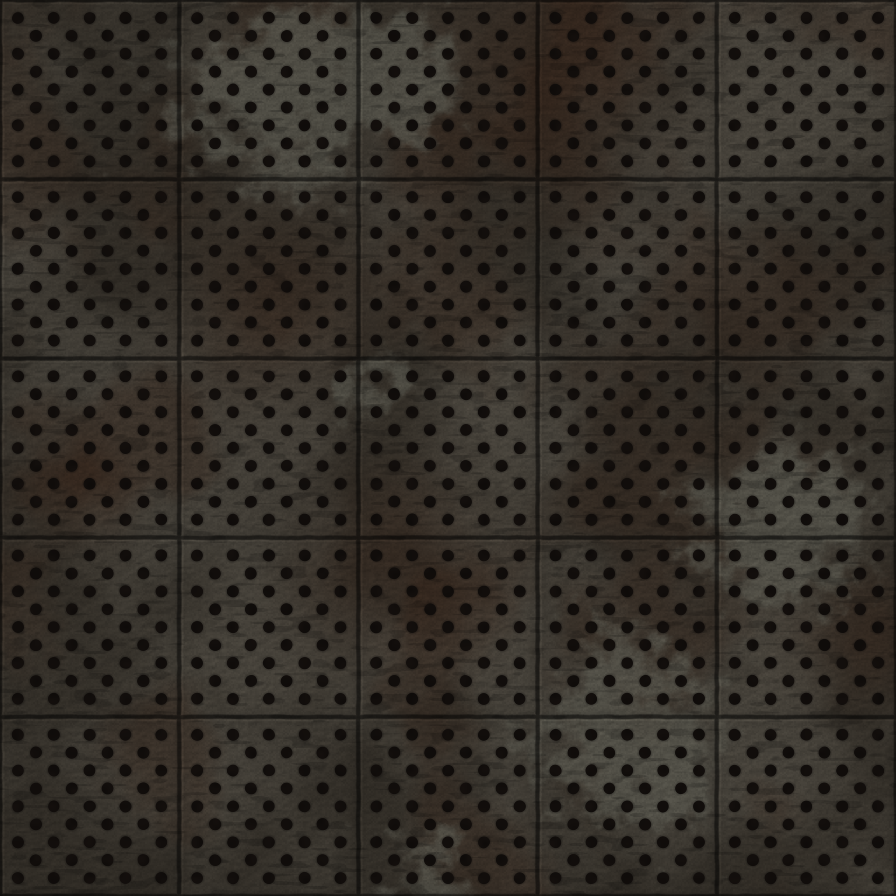
Reproduce this texture procedurally as a WebGL 1 fragment shader.

```glsl
precision highp float;
uniform vec2 u_resolution;

float hash(vec2 p) {
  return fract(sin(dot(p, vec2(127.1, 311.7))) * 43758.5);
}

float noise(vec2 p) {
  vec2 i = floor(p), f = fract(p);
  f = f * f * (3.0 - 2.0 * f);
  return mix(mix(hash(i), hash(i + vec2(1.0, 0.0)), f.x),
             mix(hash(i + vec2(0.0, 1.0)), hash(i + 1.0), f.x), f.y);
}

float fbm(vec2 p) {
  float sum = 0.0, amp = 0.5;
  for (int i = 0; i < 5; i++) {
    sum += amp * noise(p);
    p = mat2(1.6, 1.2, -1.2, 1.6) * p + 7.3;
    amp *= 0.5;
  }
  return sum;
}

// Soft round stain
float stain(vec2 p, vec2 center, float radius) {
  vec2 d = (p - center) / radius;
  return exp(-dot(d, d));
}

// Rough surface height, stretched sideways
float grain(vec2 p) {
  return 0.55 * noise(p * vec2(170.0, 260.0)) + 0.45 * noise(p * vec2(60.0, 190.0) + 31.0);
}

// Distance to the nearest hole center: 5x5 holes with 4x4 between them
float holeDistance(vec2 t) {
  vec2 outer = (clamp(floor(t * 5.0), 0.0, 4.0) + 0.5) / 5.0;
  vec2 inner = clamp(floor(t * 5.0 + 0.5), 1.0, 4.0) / 5.0;
  return min(length(t - outer), length(t - inner));
}

// Signed offset from the nearest tile joint
vec2 jointOffset(vec2 t) {
  return t - floor(t + 0.5);
}

void main() {
  vec2 uv = gl_FragCoord.xy / u_resolution;
  vec2 tile = fract(uv * 5.0);
  float aa = 5.0 / min(u_resolution.x, u_resolution.y);

  // Base metal with broad tonal drift and a slight tone per tile
  float drift = fbm(uv * 7.0);
  vec3 color = mix(vec3(0.195, 0.178, 0.152), vec3(0.272, 0.256, 0.226),
                   smoothstep(0.25, 0.7, drift));
  color *= 0.97 + 0.06 * hash(floor(uv * 5.0));

  // Rust stains
  vec2 warped = uv + 0.07 * (vec2(fbm(uv * 9.0 + 3.0), fbm(uv * 9.0 + 19.0)) - 0.48);
  float rust = stain(warped, vec2(0.61, 0.93), 0.12) + stain(warped, vec2(0.45, 0.37), 0.09)
             + stain(warped, vec2(0.97, 0.29), 0.07) + stain(warped, vec2(0.31, 0.66), 0.10)
             + stain(warped, vec2(0.08, 0.44), 0.05);
  rust = 0.65 * min(rust, 1.0) + 0.5 * smoothstep(0.5, 0.72, fbm(uv * 6.0 + 43.0));
  color = mix(color, vec3(0.20, 0.142, 0.105), 0.85 * min(rust, 1.0));

  // Pale worn patches with flaky borders
  float pale = stain(warped, vec2(0.31, 0.89), 0.11) + stain(warped, vec2(0.46, 0.92), 0.07)
             + stain(warped, vec2(0.88, 0.42), 0.11) + stain(warped, vec2(0.71, 0.17), 0.11)
             + 0.7 * stain(warped, vec2(0.42, 0.56), 0.05) + 0.7 * stain(warped, vec2(0.48, 0.02), 0.08);
  float flakes = fbm(uv * 42.0 + 11.0);
  float worn = smoothstep(0.42, 0.70, 0.65 * min(pale, 1.0) + 0.8 * (flakes - 0.25));
  color = mix(color, vec3(0.335, 0.33, 0.295), 0.75 * worn);

  // Embossed grain, fine specks and dark scratches
  float relief = grain(uv) - grain(uv + vec2(-0.0015, 0.002));
  color *= 1.0 + 0.24 * relief + 0.10 * (hash(floor(uv * 512.0)) - 0.5);
  float scratch = smoothstep(0.71, 0.84, noise(uv * vec2(45.0, 210.0) + 5.0));
  color *= 1.0 - 0.16 * scratch;

  // Tile joints: dark groove, soft shade and lit lower right lip
  vec2 offset = jointOffset(tile) + 0.005 * (noise(uv * 90.0) - 0.5);
  vec2 edge = abs(offset);
  float joint = min(edge.x, edge.y);
  vec2 lip = 1.0 - smoothstep(0.0, 0.009 + aa * 0.5, abs(offset - vec2(0.018, -0.018)));
  color *= 1.0 - 0.15 * exp(-joint * 28.0);
  color *= 1.0 + 0.20 * max(lip.x, lip.y);
  color *= 1.0 - 0.48 * (1.0 - smoothstep(0.006, 0.012 + aa, joint));

  // Punched holes with a shaded rim
  float hole = holeDistance(tile) + 0.004 * (noise(uv * 130.0 + 9.0) - 0.5);
  color *= 1.0 - 0.20 * (1.0 - smoothstep(0.033, 0.047, hole));
  vec3 holeColor = vec3(0.065, 0.05, 0.042) * (0.85 + 0.3 * noise(uv * 120.0));
  color = mix(holeColor, color, smoothstep(0.033 - aa * 0.6, 0.033 + aa * 0.6, hole));

  gl_FragColor = vec4(color, 1.0);
}
```
